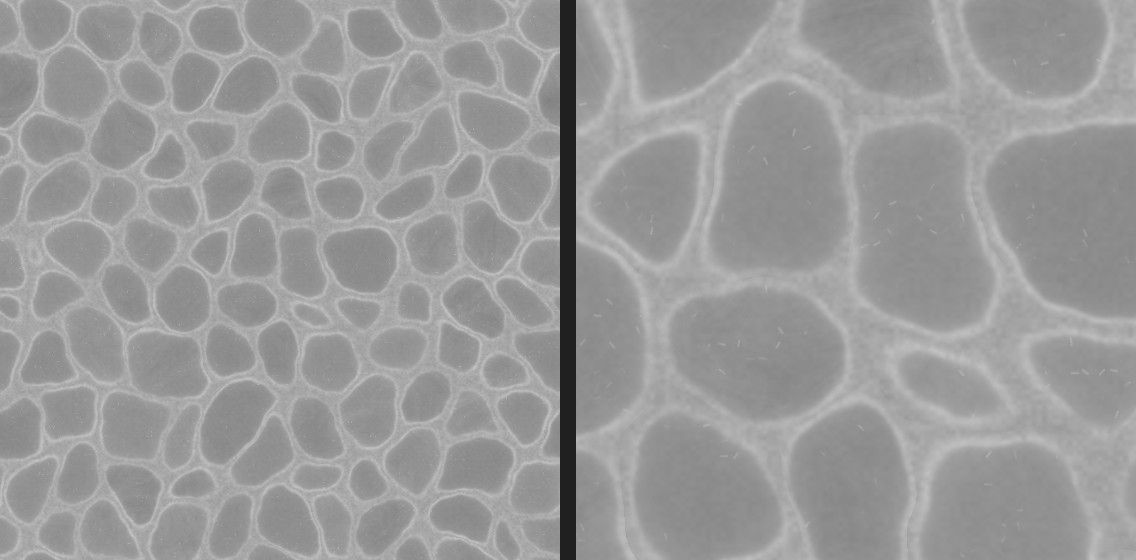
Left, the full canvas; right, a detail of the centre.
Write a three.js fragment shader that draws this texture map.

```glsl
varying vec2 vUv;

const float CELLS = 10.0;
const float TAU = 6.2831853;

vec3 hash3(vec2 p) {
  vec3 q = vec3(dot(p, vec2(127.1, 311.7)), dot(p, vec2(269.5, 183.3)), dot(p, vec2(419.2, 371.9)));
  return fract(sin(q) * 43758.545);
}

// Jittered site on a staggered grid: xy = position, z = weight
vec3 pebbleSite(vec2 cell) {
  vec3 h = hash3(mod(cell, CELLS) + 3.0);
  vec2 centre = cell + vec2(0.25 + 0.5 * mod(cell.y, 2.0), 0.5);
  return vec3(centre + (h.xy - 0.5) * 0.74, h.z * 0.3);
}

// Layered sines, each octave turned and bent by the one before
float mottle(vec2 p) {
  float sum = 0.0, amp = 0.5;
  for (int i = 0; i < 6; i++) {
    p = mat2(0.8, 0.6, -0.6, 0.8) * p * 1.7 + 1.2 * sin(p.yx * 1.1);
    sum += amp * sin(p.x) * sin(p.y);
    amp *= 0.78;
  }
  return sum;
}

// Smooth fine grain
float grain(vec2 p) {
  vec2 i = floor(p), f = fract(p);
  f = f * f * (3.0 - 2.0 * f);
  float low = mix(hash3(i).x, hash3(i + vec2(1.0, 0.0)).x, f.x);
  float high = mix(hash3(i + vec2(0.0, 1.0)).x, hash3(i + 1.0).x, f.x);
  return mix(low, high, f.y) - 0.5;
}

// Sparse short scratches, one candidate per cell
float scratches(vec2 p) {
  vec3 h = hash3(floor(p) + 17.0);
  vec2 q = fract(p) - 0.35 - 0.3 * h.xy;
  float a = h.x * 40.0;
  vec2 dir = vec2(cos(a), sin(a));
  float d = length(q - dir * clamp(dot(q, dir), -0.22, 0.22));
  return step(0.8, h.z) * (1.0 - smoothstep(0.02, 0.13, d));
}

void main() {
  // Bend the plane so the outlines are irregular
  vec2 p = vUv * CELLS;
  p += 0.16 * sin(vUv.yx * TAU * vec2(2.0, 3.0) + vec2(0.7, 2.1));
  p += 0.045 * sin(vUv.yx * TAU * vec2(9.0, 8.0) + 2.0 * sin(vUv * TAU * 4.0));
  p += 0.009 * sin(vUv.yx * TAU * vec2(27.0, 31.0) + 2.0 * sin(vUv * TAU * 11.0));

  // Owning pebble by weighted distance
  vec2 home = floor(p), owner = home;
  vec3 site = vec3(0.0);
  float best = 100.0;
  for (int y = -2; y <= 2; y++) {
    for (int x = -2; x <= 2; x++) {
      vec2 cell = home + vec2(float(x), float(y));
      vec3 s = pebbleSite(cell);
      float power = dot(p - s.xy, p - s.xy) - s.z;
      if (power < best) {
        best = power;
        owner = cell;
        site = s;
      }
    }
  }

  // Smooth minimum of the border distances rounds the corners
  float sum = 0.0;
  for (int y = -2; y <= 2; y++) {
    for (int x = -2; x <= 2; x++) {
      if (x == 0 && y == 0) continue;
      vec3 s = pebbleSite(owner + vec2(float(x), float(y)));
      float power = dot(p - s.xy, p - s.xy) - s.z;
      float border = (power - best) / (2.0 * max(length(s.xy - site.xy), 0.1));
      sum += exp(-10.0 * border);
    }
  }
  vec3 trait = hash3(mod(owner, CELLS) + 41.0);
  float edge = -log(sum) / 10.0 - mix(0.02, 0.08, trait.x);

  // Surface detail
  float patches = mottle(vUv * 26.0 + trait.xy * 9.0);
  float fine = grain(vUv * 330.0) + 0.6 * grain(vUv * 170.0 + 5.0);
  float rough = mix(0.006, 0.034, trait.z * trait.z);

  // Dark smooth pebble, paler towards its rim
  float stone = 0.543 + 0.032 * trait.y + 0.06 * exp(-12.0 * max(edge, 0.0));
  stone += rough * patches + 0.02 * fine;
  stone += 0.07 * scratches(vUv * 120.0) * smoothstep(-0.2, 0.5, patches);

  // Sandy joint, a little darker in wide gaps
  float joint = 0.655 + 0.05 * fine + 0.014 * patches - 0.2 * max(-edge - 0.06, 0.0);

  // Thin uneven bright rim
  float glint = 0.5 + 0.5 * sin(p.x * 2.3 + 2.0 * sin(p.y * 1.9));
  float rim = exp(-pow(abs(edge + 0.012) / 0.03, 2.0)) * (0.025 + 0.05 * glint + 0.015 * patches);

  float tone = mix(joint, stone, smoothstep(-0.025, 0.02, edge)) + rim;
  gl_FragColor = vec4(vec3(tone), 1.0);
}
```
